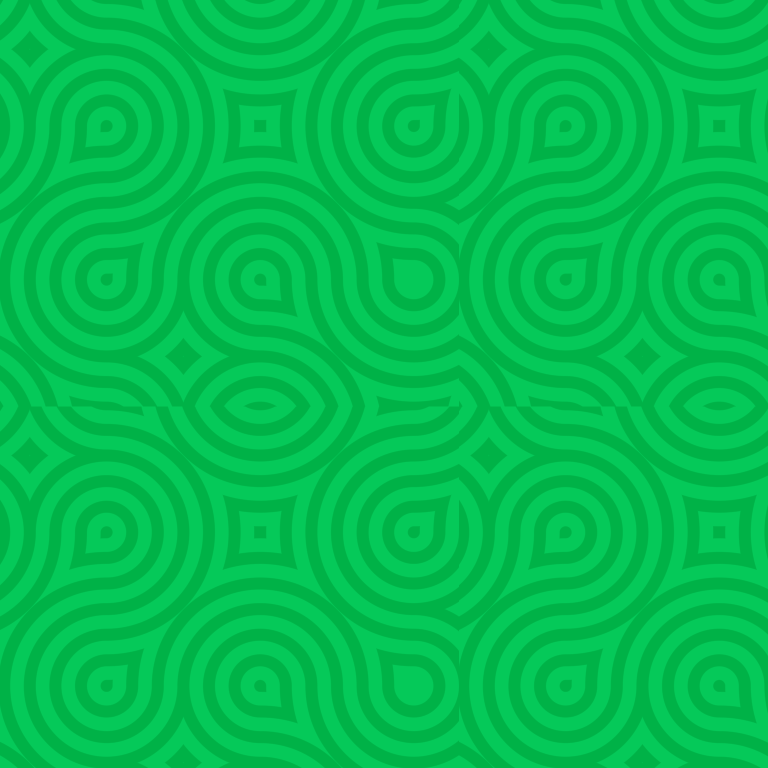
A WebGL 1 fragment shader for this pattern:

```glsl
precision highp float;
// Two-tone green Truchet rings, cropped to a block that repeats with visible seams.

uniform vec2 u_resolution;

const vec3 LIGHT_GREEN = vec3(0.02, 0.79, 0.35);
const vec3 DARK_GREEN = vec3(0.0, 0.70, 0.28);
const vec2 BLOCK_SIZE = vec2(0.5977, 0.529);    // repeating block, canvas units
const vec2 GRID_ORIGIN = vec2(-0.0612, -0.0359); // first grid corner within a block
const float CELL_SIZE = 0.2;
const float RINGS_PER_CELL = 6.0;
const float LINE_HALF_WIDTH = 0.235;             // share of the ring spacing
const vec2 BLANK_CORNER = vec2(3.0, 2.0);        // grid corner without a centre dot
const float BLANK_RADIUS = 0.08;
const int SAMPLES = 2;                           // per axis, softens seams

// Kind of each cell, rows from the top:
// 0 = arcs on the falling diagonal, 1 = on the rising one, 2 = on all corners
const vec4 TOP_KINDS = vec4(2.0, 1.0, 0.0, 0.0);
const vec4 MIDDLE_KINDS = vec4(0.0, 0.0, 1.0, 2.0);
const vec4 BOTTOM_KINDS = vec4(1.0, 2.0, 1.0, 0.0);

float cellKind(vec2 cell) {
  vec4 row = cell.y < 0.5 ? TOP_KINDS : (cell.y < 1.5 ? MIDDLE_KINDS : BOTTOM_KINDS);
  vec4 column = 1.0 - step(0.5, abs(vec4(0.0, 1.0, 2.0, 3.0) - cell.x));
  return dot(row, column);
}

// Distance to the nearest arc centre, in cells
float arcDistance(vec2 f, float kind) {
  float falling = min(length(f), length(f - 1.0));
  float rising = min(length(f - vec2(1.0, 0.0)), length(f - vec2(0.0, 1.0)));
  if (kind < 0.5) return falling;
  if (kind < 1.5) return rising;
  return min(falling, rising);
}

// Dark line coverage at a point measured from the upper left
float lineCoverage(vec2 p, float pixel) {
  vec2 grid = (mod(p, BLOCK_SIZE) - GRID_ORIGIN) / CELL_SIZE;
  vec2 cell = floor(grid);
  float rings = arcDistance(grid - cell, cellKind(cell)) * RINGS_PER_CELL;
  float offset = abs(fract(rings + 0.5) - 0.5);
  float blur = 0.5 * pixel * RINGS_PER_CELL / CELL_SIZE;
  float line = 1.0 - smoothstep(LINE_HALF_WIDTH - blur, LINE_HALF_WIDTH + blur, offset);
  return line * step(BLANK_RADIUS, distance(grid, BLANK_CORNER));
}

void main() {
  float pixel = 1.0 / u_resolution.y;
  float coverage = 0.0;
  for (int j = 0; j < SAMPLES; j++) {
    for (int i = 0; i < SAMPLES; i++) {
      vec2 jitter = (vec2(float(i), float(j)) + 0.5) / float(SAMPLES) - 0.5;
      vec2 p = (gl_FragCoord.xy + jitter) * pixel;
      coverage += lineCoverage(vec2(p.x, 1.0 - p.y), pixel);
    }
  }
  coverage /= float(SAMPLES * SAMPLES);
  gl_FragColor = vec4(mix(LIGHT_GREEN, DARK_GREEN, coverage), 1.0);
}
```
